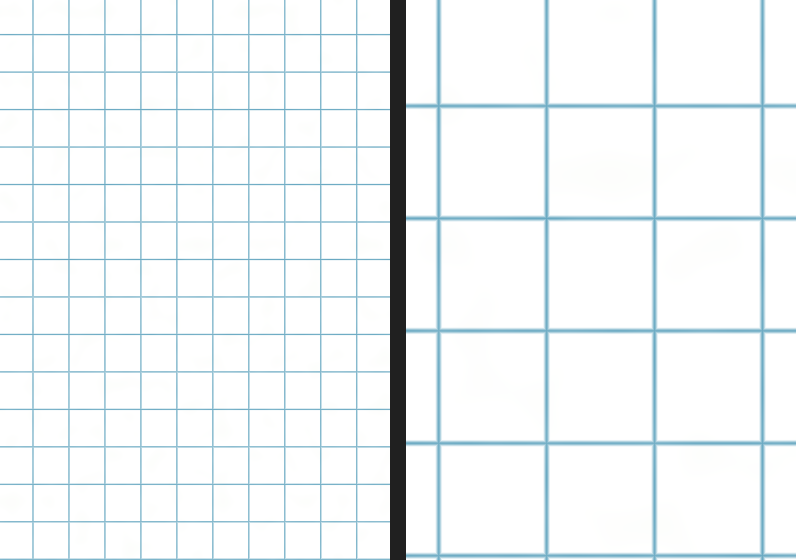
Left, the full canvas; right, a detail of the centre.
Write a WebGL 1 fragment shader that draws this pattern.

```glsl
precision highp float;
// Squared paper: thin blue rules on white, in cells slightly taller than wide.
// Each rule is a distance to a repeated line with soft edges; gradient noise
// varies the ink density a little and tints the paper very faintly.

uniform vec2 u_resolution;

// Lengths are fractions of the canvas height.
const vec2 CELL = vec2(0.06424, 0.06692);
const vec2 FIRST_RULE = vec2(0.0589, 0.0013);
const float HALF_WIDTH = 0.00108;
const float SOFTNESS = 0.0013;

const vec3 PAPER = vec3(1.0);
const vec3 PAPER_TINT = vec3(0.992, 0.994, 0.988);
const vec3 INK = vec3(0.40, 0.655, 0.755);

// Pseudo-random unit gradient for a lattice point.
vec2 latticeGradient(vec2 cell) {
  float h = fract(sin(dot(cell, vec2(127.1, 311.7))) * 43758.5);
  float angle = 6.28318 * h;
  return vec2(cos(angle), sin(angle));
}

float gradientNoise(vec2 p) {
  vec2 i = floor(p);
  vec2 f = fract(p);
  vec2 u = f * f * f * (f * (f * 6.0 - 15.0) + 10.0);
  float a = dot(latticeGradient(i), f);
  float b = dot(latticeGradient(i + vec2(1.0, 0.0)), f - vec2(1.0, 0.0));
  float c = dot(latticeGradient(i + vec2(0.0, 1.0)), f - vec2(0.0, 1.0));
  float d = dot(latticeGradient(i + vec2(1.0)), f - vec2(1.0));
  return mix(mix(a, b, u.x), mix(c, d, u.x), u.y);
}

// Distance to the nearest line of a family spaced by pitch.
float ruleDistance(float x, float first, float pitch) {
  return abs(fract((x - first) / pitch + 0.5) - 0.5) * pitch;
}

float ruleCoverage(float dist, float halfWidth, float soft) {
  return 1.0 - smoothstep(halfWidth - soft, halfWidth + soft, dist);
}

void main() {
  vec2 p = gl_FragCoord.xy / u_resolution.y;
  float soft = max(SOFTNESS, 0.7 / u_resolution.y);

  // Vertical and horizontal rules, joined without darker crossings.
  float vertical = ruleCoverage(ruleDistance(p.x, FIRST_RULE.x, CELL.x), HALF_WIDTH, soft);
  float horizontal = ruleCoverage(ruleDistance(p.y, FIRST_RULE.y, CELL.y), HALF_WIDTH, soft);
  float rules = max(vertical, horizontal);

  // Slight unevenness of ink and paper.
  float density = 0.97 + 0.08 * gradientNoise(p * 38.0);
  float tint = smoothstep(0.1, 0.6, gradientNoise(p * 24.0 + 7.0));
  vec3 paper = mix(PAPER, PAPER_TINT, tint);

  gl_FragColor = vec4(mix(paper, INK, rules * density), 1.0);
}
```
